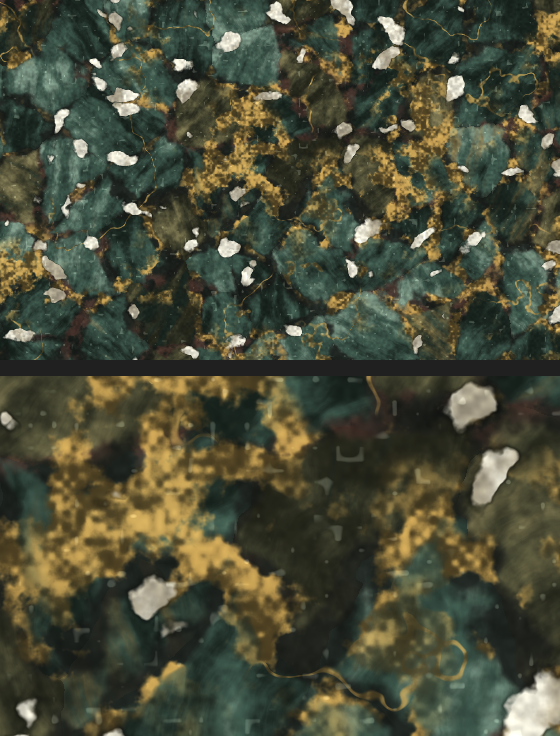
Top, the full canvas; bottom, a detail of the centre.
A WebGL 2 fragment shader for this texture:

```glsl
#version 300 es
precision highp float;

uniform vec2 u_resolution;
out vec4 fragColor;

float hash(vec2 p) {
    vec3 q = fract(p.xyx * vec3(0.1031, 0.1030, 0.0973));
    q += dot(q, q.yzx + 33.33);
    return fract((q.x + q.y) * q.z);
}

vec2 hash2(vec2 p) {
    return vec2(hash(p + 17.3), hash(p + 71.9));
}

mat2 rotation(float angle) {
    float c = cos(angle), s = sin(angle);
    return mat2(c, -s, s, c);
}

float noise(vec2 p) {
    vec2 i = floor(p), f = fract(p);
    f = f * f * (3.0 - 2.0 * f);
    return mix(mix(hash(i), hash(i + vec2(1, 0)), f.x),
               mix(hash(i + vec2(0, 1)), hash(i + vec2(1, 1)), f.x), f.y);
}

float fbm(vec2 p) {
    float sum = 0.0, amplitude = 0.52;
    for (int i = 0; i < 5; i++) {
        sum += amplitude * noise(p);
        p = rotation(0.6) * p * 2.03 + 19.1;
        amplitude *= 0.5;
    }
    return sum;
}

vec2 warp(vec2 p, float scale, float amount) {
    return p + amount * (vec2(fbm(p * scale), fbm(p * scale + 43.0)) - 0.5);
}

// Voronoi crystals: x is the distance to the border, yz the cell
vec3 crystals(vec2 p) {
    vec2 base = floor(p), nearest = vec2(0), cell = base;
    float best = 9.0, border = 9.0;
    for (int k = 0; k < 9; k++) {
        vec2 id = base + vec2(k % 3 - 1, k / 3 - 1);
        vec2 offset = id + hash2(id) - p;
        float d = dot(offset, offset);
        if (d < best) { best = d; nearest = offset; cell = id; }
    }
    for (int k = 0; k < 25; k++) {
        vec2 id = cell + vec2(k % 5 - 2, k / 5 - 2);
        vec2 offset = id + hash2(id) - p;
        vec2 gap = offset - nearest;
        if (dot(gap, gap) > 0.0001)
            border = min(border, dot(0.5 * (offset + nearest), normalize(gap)));
    }
    return vec3(border, cell);
}

// Signed distance to scattered, tilted oval grains
float grains(vec2 p, float share) {
    float d = 9.0;
    for (int k = 0; k < 9; k++) {
        vec2 id = floor(p) + vec2(k % 3 - 1, k / 3 - 1);
        if (hash(id + 5.7) > share) continue;
        vec2 q = p - id - 0.15 - 0.7 * hash2(id);
        q = rotation(2.4 * (hash(id + 9.1) - 0.4)) * q;
        float radius = mix(0.14, 0.42, hash(id + 2.3));
        d = min(d, length(q * vec2(1.0, 1.6)) - radius);
    }
    return d;
}

void main() {
    vec2 p = gl_FragCoord.xy / u_resolution.y;
    float pixel = 1.0 / u_resolution.y;
    float fine = fbm(p * 38.0 + 7.0);
    float grit = noise(p * 150.0);

    // Green and olive crystals with cleavage streaks
    vec3 crystal = crystals(warp(p, 8.0, 0.09) * 6.2);
    vec2 cell = crystal.yz;
    float kind = hash(cell + 3.1);
    vec2 along = rotation(2.2 * (hash(cell + 8.4) - 0.5)) * warp(p, 14.0, 0.04);
    float streak = fbm(along * vec2(48.0, 9.0));
    float tone = 0.42 * hash(cell) + 0.62 * fbm(p * 8.0) + 0.7 * (streak - 0.5)
               + 0.35 * (fine - 0.5);
    vec3 color = mix(vec3(0.09, 0.13, 0.11), vec3(0.21, 0.30, 0.26), smoothstep(0.2, 0.62, tone));
    color = mix(color, vec3(0.42, 0.51, 0.45), smoothstep(0.58, 0.95, tone));
    vec3 olive = mix(vec3(0.15, 0.14, 0.09), vec3(0.45, 0.39, 0.24), smoothstep(0.3, 0.9, tone));
    color = mix(color, olive, 0.75 * smoothstep(0.68, 0.82, kind + 0.4 * (streak - 0.5)));
    float paleCrystal = step(kind, 0.035) * smoothstep(0.04, 0.08, crystal.x);
    color = mix(color, mix(vec3(0.36, 0.43, 0.40), vec3(0.70, 0.74, 0.69),
                           smoothstep(0.3, 0.65, streak)), paleCrystal);

    // Dark matrix with maroon patches between the crystals
    float ragged = crystal.x + 0.4 * (fbm(p * 19.0) - 0.5);
    float matrix = 1.0 - smoothstep(0.01, 0.13, ragged);
    vec3 matrixColor = mix(vec3(0.09, 0.10, 0.09), vec3(0.24, 0.16, 0.14),
                           smoothstep(0.5, 0.65, fbm(p * 6.0 + 60.0)) * smoothstep(0.35, 0.6, fine));
    color = mix(color, matrixColor, 0.85 * matrix);

    // Ochre flakes and thin rusty cracks
    float patches = smoothstep(0.44, 0.64, fbm(p * 4.5 + 23.0) + 0.16 * matrix - 0.04);
    float flakes = patches * smoothstep(0.46, 0.60, fbm(p * 24.0 + 81.0));
    float crack = abs(fbm(p * 4.0 + 12.0) - 0.5);
    crack = 1.0 - smoothstep(0.002, 0.006 + 2.0 * pixel, crack);
    crack *= smoothstep(0.42, 0.6, fbm(p * 7.0 + 51.0));
    vec3 ochre = mix(vec3(0.33, 0.27, 0.14), vec3(0.72, 0.58, 0.30),
                     smoothstep(0.36, 0.66, 0.7 * fine + 0.3 * grit));
    color = mix(color, ochre, max(0.9 * flakes, 0.7 * crack));

    // Cream feldspar, mostly along the crystal borders
    float cream = grains(warp(p, 16.0, 0.075) * 10.0, 0.47);
    cream += 0.5 * smoothstep(0.12, 0.35, crystal.x) + 0.15 * (fine - 0.5);
    float halo = 1.0 - smoothstep(0.0, 0.12, cream);
    color *= 1.0 - 0.3 * halo;
    vec3 creamColor = mix(vec3(0.61, 0.58, 0.50), vec3(0.84, 0.83, 0.77),
                          smoothstep(0.3, 0.6, fbm(p * 22.0 + 4.0)));
    color = mix(color, creamColor, 1.0 - smoothstep(-0.06, 0.02 + 10.0 * pixel, cream));

    // Mineral grit and tiny bright flecks
    color *= 0.78 + 0.28 * grit + 0.32 * fine;
    float fleck = smoothstep(0.86, 0.97, noise(p * 95.0 + 30.0));
    color += 0.16 * fleck * vec3(0.95, 1.0, 0.9);
    fragColor = vec4(color, 1.0);
}
```
